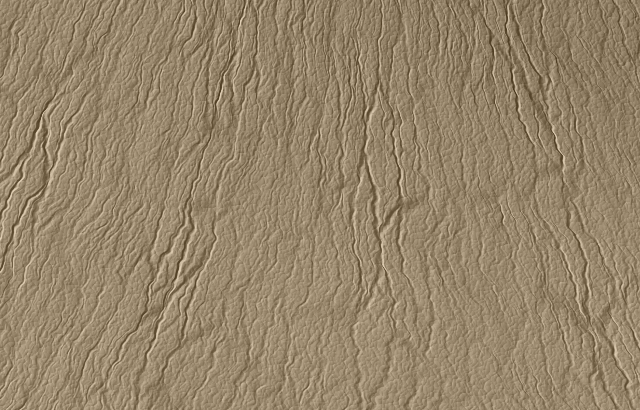
Reproduce this texture procedurally as a Shadertoy shader.

```glsl
// Tan leather with fine grain and many long, leaning wrinkles lit from the side.

const vec3 TAN = vec3(0.596, 0.528, 0.424);
const vec2 LIGHT_DIR = vec2(-0.91, 0.41);
const float SLOPE_STEP = 0.0014;

vec2 hash22(vec2 p) {
    vec3 q = fract(p.xyx * vec3(0.1031, 0.1030, 0.0973));
    q += dot(q, q.yzx + 33.33);
    return fract((q.xx + q.yz) * q.zy);
}

// Distances to the nearest and second nearest cell points.
vec2 cellular(vec2 p) {
    vec2 cell = floor(p);
    vec2 f = p - cell;
    vec2 nearest = vec2(8.0);
    for (int y = -1; y <= 1; y++) {
        for (int x = -1; x <= 1; x++) {
            vec2 offset = vec2(x, y);
            float d = length(offset + hash22(cell + offset + 50.0) - f);
            nearest.y = min(nearest.y, max(nearest.x, d));
            nearest.x = min(nearest.x, d);
        }
    }
    return nearest;
}

// Slow, irregular wave in -1..1 made of layered sines.
float waves(vec2 p) {
    return (sin(p.x * 1.7 + 1.3 * sin(p.y)) + sin(p.y * 1.3 + 2.0 * sin(p.x * 0.8))
          + sin(p.x + p.y * 2.1 + 1.0)) / 3.0;
}

// Leans the hide right on the left side and left on the right side, then wiggles it.
vec2 wrinkleSpace(vec2 p) {
    float lean = mix(0.38, -0.30, smoothstep(0.2, 1.5, p.x));
    vec2 q = vec2(p.x - lean * (p.y - 0.5), p.y);
    q.x += 0.016 * waves(q * vec2(9.0, 13.0));
    q.x += 0.006 * waves(q * vec2(38.0, 45.0) + 4.0);
    q.x += 0.0032 * waves(q * vec2(100.0, 125.0) + 9.0);
    return q;
}

// Groove depth along the borders of stretched cells: 1 in the crease, 0 outside.
float crease(vec2 p, vec2 scale, float width) {
    vec2 d = cellular(p * scale);
    return 1.0 - smoothstep(0.0, width, d.y - d.x);
}

// Strength of the main folds, which gather in a few bands.
float foldStrength(vec2 q) {
    float band = pow(0.5 + 0.5 * cos(6.2832 * (q.x - 0.06) / 0.44), 3.0);
    float patches = 0.5 + 0.5 * waves(q * vec2(8.0, 5.0) + 2.0);
    return 0.22 + 0.45 * patches + band * (0.35 + 0.6 * patches);
}

float wrinkleDepth(vec2 p) {
    vec2 q = wrinkleSpace(p);
    float strength = foldStrength(q);
    float fineFade = 0.65 + 0.55 * waves(q * vec2(19.0, 11.0) + 7.0);
    float tinyFade = 0.65 + 0.50 * waves(q * vec2(31.0, 23.0) + 1.0);
    float folds = crease(q, vec2(18.0, 3.8), 0.20) * strength;
    float fine = crease(q + 3.7, vec2(33.0, 8.5), 0.25) * fineFade * (0.5 + 0.6 * strength);
    float tiny = crease(q + 8.3, vec2(56.0, 24.0), 0.40) * tinyFade;
    return 0.00115 * folds + 0.00066 * fine + 0.00030 * tiny;
}

// Rounded pebbles of the grain.
float grainHeight(vec2 p, float scale) {
    vec2 q = p + 0.003 * vec2(waves(p * 110.0), waves(p * 110.0 + 5.0));
    float d = cellular(q * scale).x;
    return -d * d / scale;
}

float hideHeight(vec2 p) {
    float swell = 0.0005 * waves(wrinkleSpace(p) * vec2(36.0, 10.0));
    return 0.070 * grainHeight(p, 118.0) + swell - wrinkleDepth(p);
}

// Brightness change from the slope toward the light.
float sideLight(vec2 p, vec2 direction, float stepSize) {
    vec2 o = direction * stepSize;
    return (hideHeight(p - o) - hideHeight(p + o)) / (2.0 * stepSize);
}

void mainImage(out vec4 fragColor, in vec2 fragCoord) {
    vec2 p = fragCoord / iResolution.y;
    vec2 uv = fragCoord / iResolution.xy;

    // Relief and shadow gathered in the creases
    float shade = sideLight(p, LIGHT_DIR, SLOPE_STEP);
    shade -= 45.0 * wrinkleDepth(p);
    shade = 0.30 * tanh(shade / 0.30);

    // Broad light falloff toward the upper right
    float falloff = 0.022 - 0.058 * smoothstep(0.1, 1.1, uv.y * (0.45 + 0.65 * uv.x));
    falloff += 0.008 * waves(p * 5.0);

    vec3 color = TAN + shade + falloff * vec3(1.0, 0.97, 0.92);
    fragColor = vec4(clamp(color, 0.0, 1.0), 1.0);
}
```
